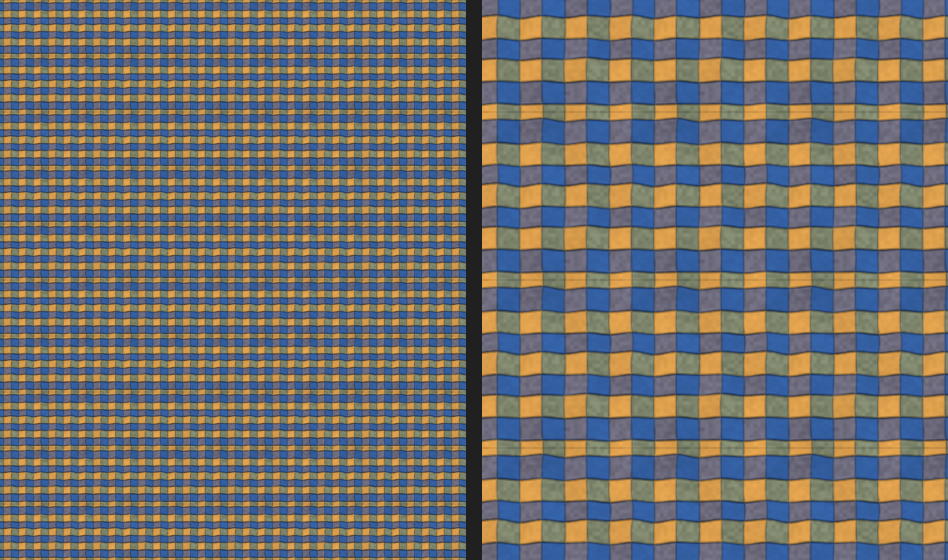
Left, the full canvas; right, a detail of the centre.
Give the GLSL for this pattern, as a WebGL 1 fragment shader.

```glsl
precision highp float;
// Woven gingham check: ochre and blue bands crossing, with soft dark seams and thread grain.

uniform vec2 u_resolution;

const float TILES_DOWN = 10.0;
const float TILE_ASPECT = 0.8;            // tile width over height
const vec2 BANDS = vec2(3.0, 4.0);        // ochre bands per tile, across and down

const vec3 OCHRE = vec3(0.86, 0.62, 0.30);
const vec3 BLUE = vec3(0.20, 0.37, 0.63);
const vec3 SAGE = vec3(0.50, 0.53, 0.43);
const vec3 MAUVE = vec3(0.43, 0.42, 0.49);
const vec3 SEAM_TINT = vec3(0.50, 0.52, 0.56);

float hash(vec2 p) {
  vec3 q = fract(vec3(p.xyx) * 0.1031);
  q += dot(q, q.yzx + 33.33);
  return fract((q.x + q.y) * q.z);
}

// Value noise that wraps after a whole number of cells
float wrappedNoise(vec2 p, vec2 period) {
  vec2 cell = floor(p);
  vec2 f = fract(p);
  f = f * f * (3.0 - 2.0 * f);
  vec2 lo = mod(cell, period);
  vec2 hi = mod(cell + 1.0, period);
  float bottom = mix(hash(lo), hash(vec2(hi.x, lo.y)), f.x);
  float top = mix(hash(vec2(lo.x, hi.y)), hash(hi), f.x);
  return mix(bottom, top, f.y);
}

// Signed distance to bands centred on whole numbers, negative inside
float bandDistance(float x, float halfWidth) {
  return abs(fract(x + 0.5) - 0.5) - halfWidth;
}

float coverage(float d, float pixel) {
  return 1.0 - smoothstep(-0.6 * pixel, 0.6 * pixel, d);
}

float seamLine(float d, float width, float pixel) {
  return 1.0 - smoothstep(0.0, width + pixel, abs(d));
}

vec3 weaveColour(float column, float row) {
  return mix(mix(BLUE, MAUVE, column), mix(SAGE, OCHRE, column), row);
}

void main() {
  vec2 tileScale = vec2(TILES_DOWN / TILE_ASPECT, TILES_DOWN);
  vec2 tile = gl_FragCoord.xy / u_resolution.y * tileScale;
  vec2 pixel = BANDS * tileScale / u_resolution.y;

  // Slight hand-drawn wobble, the same in every tile
  vec2 grid = tile * BANDS;
  vec2 wobble = vec2(wrappedNoise(grid * 2.0, BANDS * 2.0),
                     wrappedNoise(grid * 2.0 + 0.5, BANDS * 2.0)) - 0.5;
  float puff = 0.02 * sin(6.2831853 * grid.x);
  vec2 bent = grid + wobble * vec2(0.05, 0.05) + vec2(0.5, puff);

  // The band lying on the tile join is thinner than the others
  float joinBand = 1.0 - step(0.5, mod(floor(bent.y + 0.5), BANDS.y));
  float columnD = bandDistance(bent.x, 0.245);
  float rowD = bandDistance(bent.y, mix(0.26, 0.19, joinBand));
  float column = coverage(columnD, pixel.x);
  float row = coverage(rowD, pixel.y);
  vec3 colour = weaveColour(column, row);

  // Uneven dye per patch and across each tile
  vec2 patchId = mod(floor(bent * 2.0 + 0.5), BANDS * 2.0);
  colour *= 0.96 + 0.08 * hash(patchId + 7.0);
  vec2 blotches = vec2(2.0, 2.0);
  colour *= 0.95 + 0.10 * wrappedNoise(tile * blotches, blotches);

  // Fine thread grain, stronger where dyes cross
  float mixed = abs(column - row);
  vec2 threads = vec2(36.0, 45.0);
  float grain = wrappedNoise(tile * threads, threads) - 0.5;
  colour *= 1.0 + grain * mix(0.08, 0.18, mixed);

  // Soft seams, heavier along the rows, and a faint crease on the join
  float ink = 0.75 + 0.5 * wrappedNoise(grid * 3.0, BANDS * 3.0);
  float acrossSeam = seamLine(rowD, 0.03, pixel.y) * 0.80;
  float downSeam = seamLine(columnD, 0.02, pixel.x) * 0.40;
  float seam = clamp(max(acrossSeam, downSeam) * ink, 0.0, 1.0);
  colour *= mix(vec3(1.0), SEAM_TINT, seam);
  float creaseD = bandDistance(tile.y, 0.0) * BANDS.y;
  colour *= 1.0 - 0.12 * seamLine(creaseD, 0.02, pixel.y);

  gl_FragColor = vec4(clamp(colour, 0.0, 1.0), 1.0);
}
```
